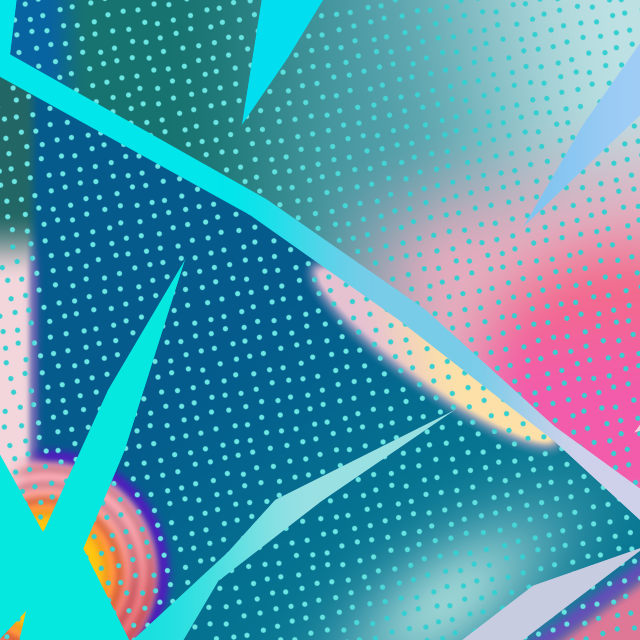
This background is drawn by a Shadertoy shader. Its source:

```glsl
// Abstract poster: soft colour glows, scattered dots, a bent ribbon and sharp shards.
#define DOT_SPACING 2.47
#define DOT_RADIUS 0.40
#define DOT_JITTER 0.30
#define DOT_TILT 0.22
#define CYAN vec3(0.0, 0.90, 0.92)
#define NAVY vec3(0.015, 0.355, 0.55)
#define GREEN vec3(0.09, 0.45, 0.44)
#define CREAM vec3(0.95, 0.84, 0.86)
#define INDIGO vec3(0.30, 0.10, 0.75)

float bell(float x) { return exp(-x * x); }

vec2 hash2(vec2 cell) {
    vec3 h = fract(cell.xyx * vec3(0.1031, 0.1030, 0.0973));
    h += dot(h, h.yzx + 33.33);
    return fract((h.xx + h.yz) * h.zy);
}

mat2 rotation(float a) { return mat2(cos(a), sin(a), -sin(a), cos(a)); }

float edge(vec2 p, vec2 a, vec2 b) {
    vec2 d = normalize(b - a);
    return d.y * (p.x - a.x) - d.x * (p.y - a.y);
}

// Signed distance bound of a convex four-sided shard, either winding
float shard(vec2 p, vec2 a, vec2 b, vec2 c, vec2 d) {
    float side = -sign(edge(c, a, b));
    return max(max(side * edge(p, a, b), side * edge(p, b, c)),
               max(side * edge(p, c, d), side * edge(p, d, a)));
}

void paint(inout vec3 col, vec3 ink, float dist, float px) {
    col = mix(col, ink, 1.0 - smoothstep(-0.6 * px, 0.6 * px, dist));
}

// Glows over the ribbon: green to pale aqua, then blush and hot pink
vec3 upperGlow(vec2 p) {
    vec3 col = mix(GREEN, vec3(0.30, 0.61, 0.65), smoothstep(25.0, 60.0, p.x));
    col = mix(col, vec3(0.74, 0.88, 0.89), smoothstep(50.0, 98.0, p.x - 0.2 * p.y));
    float blush = smoothstep(18.0, 42.0, p.y + 0.2 * (p.x - 75.0)) * smoothstep(45.0, 72.0, p.x);
    col = mix(col, vec3(0.89, 0.67, 0.74), blush);
    vec3 hot = mix(vec3(0.95, 0.42, 0.55), vec3(0.95, 0.36, 0.67), smoothstep(42.0, 64.0, p.y));
    col = mix(col, hot, 1.0 - smoothstep(0.6, 1.3, length((p - vec2(98, 60)) / vec2(24, 22))));
    return mix(vec3(0.03, 0.39, 0.63), col, smoothstep(7.0, 14.0, p.x));
}

// Glows under the ribbon
vec3 lowerGlow(vec2 p) {
    vec3 col = mix(NAVY, vec3(0.02, 0.46, 0.57), smoothstep(45.0, 85.0, 0.5 * p.x + 0.6 * p.y));
    vec2 q = rotation(0.64) * (p - vec2(70, 94)) / vec2(20, 9);
    col = mix(col, vec3(0.66, 0.86, 0.85), 0.9 * exp(-dot(q, q)));

    // Creamy lens tucked beneath the ribbon
    q = rotation(-0.627) * (p - vec2(68, 55.6));
    vec2 radii = vec2(23.7, 5.4);
    float k = length(q / radii);
    float lens = k * (k - 1.0) / max(length(q / (radii * radii)), 0.001);
    vec3 cream = mix(vec3(0.90, 0.76, 0.82), vec3(0.99, 0.88, 0.66), smoothstep(54.0, 72.0, p.x - 0.5 * q.y));
    cream = mix(cream, vec3(0.74, 0.66, 0.80), smoothstep(-2.0, 0.3, lens));
    col = mix(col, cream, 1.0 - smoothstep(-1.7, 1.4, lens));

    // Soft column at the left side
    vec3 column = mix(GREEN * vec3(1.5, 0.9, 0.9), CREAM, smoothstep(33.0, 44.0, p.y));
    col = mix(col, column, 1.0 - smoothstep(3.9, 6.3, p.x));
    col = mix(col, vec3(0.45, 0.32, 0.72), 0.55 * bell((p.x - 5.4) / 0.9) * smoothstep(36.0, 44.0, p.y));

    // Banded disc with an indigo rim
    float r = length(p - vec2(7.2, 89.6));
    vec3 disc = mix(vec3(1.0, 0.78, 0.06), vec3(0.95, 0.48, 0.22), smoothstep(7.5, 11.5, r));
    vec3 rosy = mix(vec3(0.91, 0.60, 0.64), vec3(0.86, 0.40, 0.42), smoothstep(78.0, 98.0, p.y));
    disc = mix(disc, rosy, smoothstep(10.0, 14.0, r));
    disc += 0.05 * sin(r * 2.6) * smoothstep(8.0, 11.0, r);
    float inside = 1.0 - smoothstep(-1.8, 0.8, r - 18.5);
    col = mix(col, disc, inside * smoothstep(1.0, 6.5, p.x + 0.4 * (p.y - 71.0)));
    col = mix(col, INDIGO, 0.9 * bell((r - 18.4) / 1.1) * smoothstep(3.5, 8.0, p.x));

    // Pink corner with the same rim
    float s = dot(p, vec2(0.59, 0.81)) - 131.2;
    col = mix(col, vec3(0.87, 0.47, 0.59), smoothstep(-0.5, 3.0, s));
    return mix(col, vec3(0.48, 0.26, 0.76), 0.75 * bell(s / 1.5));
}

// Distance to the nearest dot of a tilted, jittered grid
float dots(vec2 p) {
    vec2 g = rotation(DOT_TILT) * p / DOT_SPACING;
    vec2 offset = 0.5 + DOT_JITTER * (hash2(floor(g)) - 0.5);
    return length(fract(g) - offset) * DOT_SPACING - DOT_RADIUS;
}

void mainImage(out vec4 fragColor, in vec2 fragCoord) {
    // Percent of the canvas, y running down
    vec2 p = 100.0 * fragCoord / iResolution.xy;
    p.y = 100.0 - p.y;
    float px = 100.0 / iResolution.y;

    // Ribbon borders: straight runs with a few bends
    vec3 bend = max(p.x - vec3(41.7, 66.4, 86.6), 0.0);
    float top = 7.6 + 0.565 * p.x + dot(bend, vec3(0.13, 0.208, -0.175));
    bend = max(p.x - vec3(39.0, 62.5, 86.6), 0.0);
    float bottom = 12.0 + 0.553 * p.x + dot(bend, vec3(0.152, 0.075, 0.14));

    vec3 col = p.y < 0.5 * (top + bottom) ? upperGlow(p) : lowerGlow(p);
    float light = dot(col, vec3(0.3, 0.5, 0.2));
    vec3 dotInk = mix(vec3(0.42, 0.90, 0.89), vec3(0.20, 0.81, 0.82), smoothstep(0.35, 0.65, light));
    paint(col, dotInk, dots(p), 1.4 * px);

    // Ribbon and its strip up the left side
    vec3 ribbon = mix(CYAN, vec3(0.47, 0.80, 0.91), smoothstep(34.0, 60.0, p.x));
    ribbon = mix(ribbon, vec3(0.81, 0.82, 0.92), smoothstep(72.0, 92.0, p.x));
    float strip = max(p.x - 2.6 + 0.12 * p.y, p.y - 10.0);
    paint(col, ribbon, min(strip, 0.82 * max(top - p.y, p.y - bottom)), px);

    // Shards along the top and right
    paint(col, vec3(0.0, 0.87, 0.94), shard(p, vec2(41.2, -2), vec2(51.7, -2), vec2(45, 9), vec2(37.8, 19.5)), px);
    vec3 sky = mix(vec3(0.50, 0.77, 0.94), vec3(0.62, 0.80, 0.96), smoothstep(82.0, 100.0, p.x));
    paint(col, sky, shard(p, vec2(102, 3.9), vec2(91.1, 19.5), vec2(81.8, 35.4), vec2(102, 16.1)), px);
    paint(col, CREAM, shard(p, vec2(101, 65), vec2(98.8, 68), vec2(100, 67.3), vec2(101, 67)), px);

    // Pale shards rising from the bottom
    vec3 ice = mix(vec3(0.10, 0.88, 0.88), vec3(0.60, 0.88, 0.89), smoothstep(22.0, 50.0, p.x));
    float rising = shard(p, vec2(71, 64.1), vec2(43, 78.1), vec2(39.1, 82.4), vec2(50.1, 78.4));
    rising = min(rising, shard(p, vec2(43, 78.1), vec2(34.5, 87.5), vec2(34.1, 90.8), vec2(50.1, 78.4)));
    rising = min(rising, shard(p, vec2(35.8, 86.1), vec2(18.6, 102), vec2(27.5, 102), vec2(34.1, 90.8)));
    paint(col, ice, rising, px);
    paint(col, vec3(0.78, 0.80, 0.88), shard(p, vec2(101, 85.3), vec2(83.3, 91.5), vec2(70, 101.7), vec2(79.1, 102)), px);

    // Forked cyan shard at the lower left
    float fork = shard(p, vec2(28.9, 40.6), vec2(16.9, 60.9), vec2(15, 65.1), vec2(19.5, 70.3));
    fork = min(fork, shard(p, vec2(16.9, 60.9), vec2(19.5, 70.3), vec2(12.4, 87.2), vec2(6.1, 84.6)));
    fork = min(fork, shard(p, vec2(6.8, 83.3), vec2(13, 85.7), vec2(21.2, 102), vec2(2.6, 102)));
    fork = min(fork, shard(p, vec2(-2, 67.4), vec2(6.8, 83.3), vec2(10, 89.1), vec2(-2, 102)));
    paint(col, vec3(0.02, 0.91, 0.88), fork, px);

    fragColor = vec4(clamp(col, 0.0, 1.0), 1.0);
}
```
